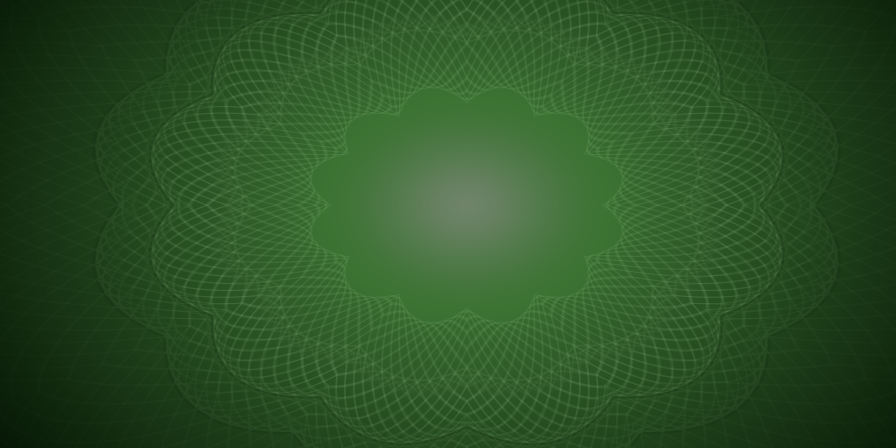
Write a Shadertoy shader that draws this background.

```glsl
// Green banknote-style guilloche: scalloped line rosettes around a soft grey glow.

#define CENTER vec2(0.521, 0.542)  // share of the canvas
#define STRETCH 1.325              // rosette width over height
#define LOBES 12.0
#define CURVES 20                  // woven curves per ring
#define LINE_WIDTH 0.0024          // in canvas heights
#define LINE_GAIN 0.055
#define GLOW_COLOR vec3(0.45, 0.52, 0.43)
#define LEAF_COLOR vec3(0.235, 0.45, 0.20)
#define EDGE_COLOR vec3(0.0, 0.055, 0.0)

const float TAU = 6.2831853;

// Radius of a scalloped outline with its notches at multiples of TAU / LOBES.
float scallop(float angle, float notch, float peak) {
    return mix(notch, peak, abs(sin(0.5 * LOBES * angle)));
}

// Antialiased stroke at the given distance from its centre line.
float stroke(float dist, float width) {
    float pixel = 1.0 / iResolution.y;
    float coverage = 1.0 - smoothstep(0.0, 0.5 * width + pixel, abs(dist));
    return coverage * min(1.0, 1.5 * width / pixel);
}

// Phase-shifted waves swinging between an inner and an outer outline.
float weave(float radius, float angle, float inner, float outer) {
    float middle = 0.5 * (inner + outer);
    float swing = 0.5 * (outer - inner);
    if (abs(radius - middle) > swing + 0.02) return 0.0;

    float waves = 0.5 * LOBES;
    float light = 0.0;
    for (int i = 0; i < CURVES; i++) {
        float phase = waves * angle + TAU * float(i) / float(CURVES);
        float slope = waves * swing * sin(phase) / radius;
        float dist = (radius - middle - swing * cos(phase)) / sqrt(1.0 + slope * slope);
        light += stroke(dist, LINE_WIDTH);
    }
    return min(light, 1.6);
}

void mainImage(out vec4 fragColor, in vec2 fragCoord) {
    // Elliptical polar coordinates in canvas heights
    vec2 p = (fragCoord - CENTER * iResolution.xy) / iResolution.y;
    p.x /= STRETCH;
    float radius = max(length(p), 1e-4);
    float angle = atan(p.y, p.x);

    // Grey glow fading to leaf green, then to the dark edges
    vec3 color = mix(GLOW_COLOR, LEAF_COLOR, smoothstep(-0.04, 0.25, radius));
    color = mix(color, EDGE_COLOR, clamp((radius - 0.24) / 0.80, 0.0, 1.0));

    // Outlines of the nested rosettes
    float heart = scallop(angle, 0.230, 0.270);
    float petals = scallop(angle, 0.491, 0.545);
    float border = scallop(angle, 0.584, 0.641);

    // Slight shade outside the heart and along the outer outlines
    float pixel = 1.0 / iResolution.y;
    color *= 1.0 - 0.06 * smoothstep(-pixel, pixel, radius - heart);
    float rims = stroke(radius - petals - 0.004, 0.006) + stroke(radius - border - 0.004, 0.006);
    color *= 1.0 - 0.09 * rims;

    // Woven rings, fainter outwards
    float light = weave(radius, angle, heart, petals);
    light += 0.55 * weave(radius, angle, scallop(angle, 0.36, 0.40), border);
    light += 0.50 * weave(radius, angle, scallop(angle, 0.50, 0.55), scallop(angle, 0.92, 1.02));
    float fade = mix(1.0, 0.3, smoothstep(0.4, 0.9, radius));
    color += LINE_GAIN * light * fade * vec3(0.95, 1.0, 0.9);

    fragColor = vec4(color, 1.0);
}
```
